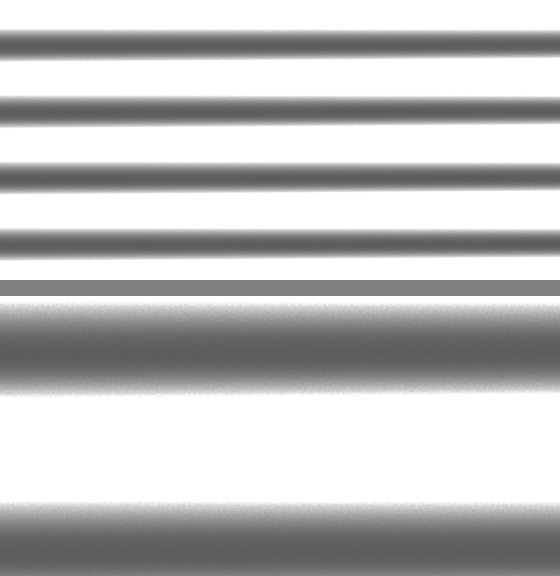
Top: the whole. Bottom: its middle third, enlarged.
Give the GLSL for this pattern, as a Shadertoy shader.

```glsl
vec2 latticeGradient(vec2 cell) {
    vec3 h = fract(cell.xyx * vec3(0.1031, 0.1030, 0.0973));
    h += dot(h, h.yzx + 33.33);
    float angle = 6.2832 * fract((h.x + h.y) * h.z);
    return vec2(cos(angle), sin(angle));
}

float gradientNoise(vec2 p) {
    vec2 cell = floor(p), f = fract(p);
    vec2 blend = f * f * f * (f * (f * 6.0 - 15.0) + 10.0);
    float a = dot(latticeGradient(cell), f);
    float b = dot(latticeGradient(cell + vec2(1, 0)), f - vec2(1, 0));
    float c = dot(latticeGradient(cell + vec2(0, 1)), f - vec2(0, 1));
    float d = dot(latticeGradient(cell + vec2(1, 1)), f - vec2(1, 1));
    return mix(mix(a, b, blend.x), mix(c, d, blend.x), blend.y);
}

// 0 on the dark core line, 1 on either edge of the tapering band
float bandDistance(float across, float x) {
    float top = 0.012 * x;
    float bottom = 0.49 - 0.055 * x;
    float core = mix(top, bottom, 0.55);
    return across < core ? (core - across) / (core - top)
                         : (across - core) / (bottom - core);
}

void mainImage(out vec4 fragColor, in vec2 fragCoord) {
    vec2 uv = fragCoord / iResolution.xy;

    // Horizontal bands repeated down the canvas
    float across = fract((1.0 - uv.y - 0.104) / 0.237 + 0.25) - 0.25;
    float t = bandDistance(across, uv.x);

    // Fine grain, strongest in the soft flanks
    float grain = gradientNoise(uv * vec2(620, 310));
    t = max(t + 0.035 * grain * smoothstep(0.2, 0.9, t), 0.0);

    // Dark core fading outward, then a soft edge into white
    float gray = 0.365 + 0.55 * pow(t, 2.35) + 0.012 * grain;
    gray = mix(min(gray, 1.0), 1.0, smoothstep(0.93, 1.08, t));
    fragColor = vec4(vec3(gray), 1.0);
}
```
